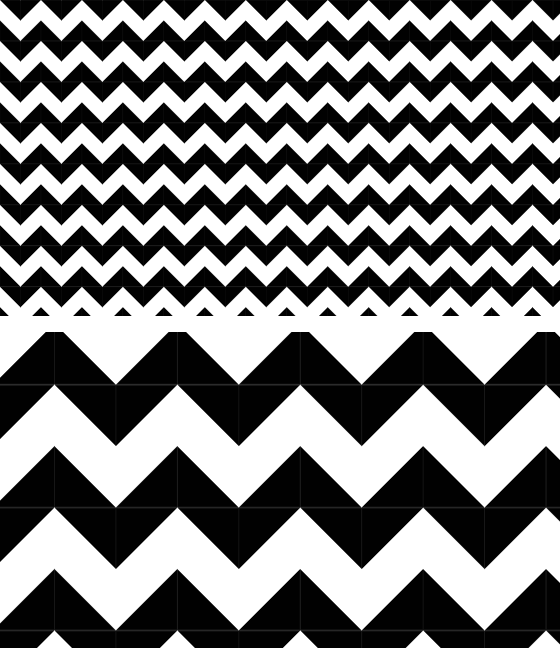
Top: the whole. Bottom: its middle third, enlarged.
Reproduce this pattern procedurally as a Shadertoy shader.

```glsl
#define ROWS 7.714          // repeats down the canvas; the same scale gives 13.71 across
#define BAND 0.5            // vertical thickness of a dark band, in repeats
#define SEAM_WIDTH 0.014    // hairline joint, in repeats
#define SEAM_ACROSS 0.20    // brightness of the horizontal joints
#define SEAM_DOWN 0.14      // brightness of the vertical joints
#define INK vec3(0.003)
#define PAPER vec3(1.0)

float hash(float n) {
    return fract(sin(n * 12.99) * 4375.5);
}

// Distance to the nearest integer: a triangle wave of height one half
float triangleWave(float x) {
    return abs(fract(x + 0.5) - 0.5);
}

// Signed distance to the repeated zigzag bands, negative inside
float chevron(vec2 p) {
    float center = 1.0 - 0.5 * BAND + triangleWave(p.x);
    return (triangleWave(p.y - center) - 0.5 * BAND) * sqrt(0.5);
}

// Box-filtered coverage of a hairline, with the strength varying per line
float seam(float x, float pixel) {
    float halfWidth = 0.5 * SEAM_WIDTH;
    float d = triangleWave(x);
    float right = min(d + 0.5 * pixel, halfWidth);
    float left = max(d - 0.5 * pixel, -halfWidth);
    float coverage = max(right - left, 0.0) / pixel;
    return coverage * mix(0.6, 1.0, hash(floor(x + 0.5)));
}

void mainImage(out vec4 fragColor, in vec2 fragCoord) {
    // One unit is one repeat, measured from the top left corner
    float pixel = ROWS / iResolution.y;
    vec2 p = vec2(fragCoord.x, iResolution.y - fragCoord.y) * pixel;

    // Joints of the half-width tiles show only on the ink
    float joints = max(SEAM_ACROSS * seam(p.y, pixel),
                       SEAM_DOWN * seam(2.0 * p.x, 2.0 * pixel));
    vec3 ink = INK + joints;

    float paper = clamp(chevron(p) / pixel + 0.5, 0.0, 1.0);
    fragColor = vec4(mix(ink, PAPER, paper), 1.0);
}
```
